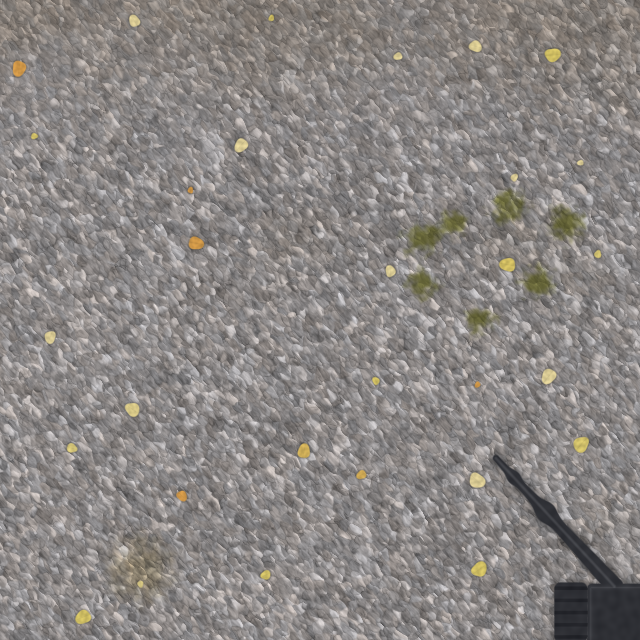
Write a Shadertoy shader that draws this texture.

```glsl
// Grey crushed gravel seen from above, with fallen leaves, moss and a dark tripod.
// Two sizes of soft Voronoi stones are stretched along a diagonal; gradient noise adds
// grit and stains, a jittered grid scatters leaves, distance functions build the tripod.

const float STONES = 84.0;              // coarse stones per canvas height
const float FINE_SCALE = 1.6;           // how much smaller the fine stones are
const vec2  STRETCH = vec2(0.78, 1.22); // frequency along and across the grain
const float GRAIN_ANGLE = -0.85;        // direction of the long side of the stones
const float STONE_LEVEL = 0.562;
const float STONE_CONTRAST = 0.25;
const float GAP_DEPTH = 0.105;
const float LEAF_GRID = 6.0;
const float LEAF_CHANCE = 0.75;
const vec3  STONE_TINT = vec3(1.018, 0.99, 0.985);
const vec3  EARTH_TINT = vec3(0.96, 0.935, 0.895);
const vec3  MOSS = vec3(0.37, 0.37, 0.15);
const vec3  CREAM = vec3(0.88, 0.82, 0.60);
const vec3  YELLOW = vec3(0.84, 0.77, 0.40);
const vec3  ORANGE = vec3(0.84, 0.61, 0.29);
const vec3  PLASTIC = vec3(0.18, 0.185, 0.205);

vec2 hash2(vec2 cell) {
    uvec2 q = uvec2(ivec2(cell) + 4096) * 1664525u + 1013904223u;
    for (int i = 0; i < 2; i++) {
        q.x += q.y * 1664525u;
        q.y += q.x * 1664525u;
        q ^= q >> 16u;
    }
    return vec2(q) / 4294967295.0;
}

mat2 rotation(float a) { return mat2(cos(a), -sin(a), sin(a), cos(a)); }

float cornerSlope(vec2 cell, vec2 offset) {
    float a = 6.2832 * hash2(cell).x;
    return dot(vec2(cos(a), sin(a)), offset);
}

float gradientNoise(vec2 p) {
    vec2 i = floor(p), f = p - i, e = vec2(1.0, 0.0);
    vec2 u = f * f * f * (f * (f * 6.0 - 15.0) + 10.0);
    return mix(mix(cornerSlope(i, f), cornerSlope(i + e, f - e), u.x),
               mix(cornerSlope(i + e.yx, f - e.yx), cornerSlope(i + 1.0, f - 1.0), u.x), u.y);
}

// x: blended stone tone, y: blended stone hue, z: distance into the stone from its gap
vec3 stones(vec2 p) {
    vec2 cell = floor(p), sum = vec2(0.0);
    float nearest = 9.0, second = 9.0, total = 0.0;
    for (int y = -1; y <= 1; y++)
    for (int x = -1; x <= 1; x++) {
        vec2 c = cell + vec2(x, y);
        vec2 toStone = c + hash2(c) - p;
        vec2 look = hash2(c + 317.0);
        float d = length(toStone);
        float weight = exp(-9.0 * d * d);
        // one flank of each stone catches more light
        sum += weight * vec2(look.x - 0.45 * toStone.y, look.y);
        total += weight;
        second = min(second, max(nearest, d));
        nearest = min(nearest, d);
    }
    return vec3(sum / total, second - nearest);
}

// Stone tone around zero with soft gaps, some of them filled with dust
float stoneTone(vec3 s, float dust) {
    float gap = 1.0 - smoothstep(-0.1, 0.42, s.z);
    return (s.x - 0.5) * STONE_CONTRAST + 0.12 * smoothstep(0.72, 0.98, s.x) - GAP_DEPTH * gap * dust;
}

vec3 gravel(vec2 uv) {
    vec2 p = rotation(GRAIN_ANGLE) * uv * STRETCH * STONES;
    vec2 q = p + 0.55 * vec2(gradientNoise(p * 0.9), gradientNoise(p * 0.9 + 57.0));
    vec3 coarse = stones(q), fine = stones(q * FINE_SCALE + 40.0);
    float broad = gradientNoise(uv * 4.0 + 11.0) + 0.5 * gradientNoise(uv * 9.0);
    float sandy = smoothstep(0.65, 1.05, uv.y + 0.25 * broad);
    float dust = clamp(0.9 + 1.3 * gradientNoise(p * 0.7 + 23.0), 0.2, 1.4);
    float mixing = smoothstep(-0.15, 0.35, gradientNoise(p * 0.6 + 80.0) + 0.2 * sandy);
    float tone = mix(stoneTone(coarse, dust), stoneTone(fine, dust), 0.2 + 0.6 * mixing);
    tone += 0.10 * gradientNoise(p * vec2(0.9, 1.9)) + 0.07 * gradientNoise(p * vec2(2.0, 3.6));
    tone += 0.05 * gradientNoise(p * 0.4);
    float level = STONE_LEVEL + tone * mix(1.0, 0.75, sandy) + 0.022 * broad - 0.018 * sandy;
    vec3 tint = STONE_TINT + (coarse.y - 0.5) * vec3(0.04, 0.0, -0.04);
    float earth = smoothstep(0.15, 0.6, 0.6 * sandy - 0.7 * broad);
    return level * tint * mix(vec3(1.0), EARTH_TINT, earth);
}

// Small moss tufts in a loose cluster, plus one pale ochre stain
vec3 addMoss(vec3 color, vec2 uv) {
    float ragged = gradientNoise(uv * 48.0) + 0.6 * gradientNoise(uv * 110.0);
    float cover = 0.0;
    for (int i = 0; i < 7; i++) {
        vec2 h = hash2(vec2(i, 91));
        vec2 center = vec2(0.66 + 0.045 * float(i % 6), 0.48 + 0.2 * h.y);
        float d = length((uv - center) * vec2(1.0, 1.15)) / mix(0.024, 0.042, h.x);
        cover = max(cover, 1.0 - smoothstep(0.2, 1.2, d + 0.65 * ragged));
    }
    color = mix(color, MOSS * (0.5 + 0.9 * color.g), 0.8 * cover);
    float stain = 1.0 - smoothstep(0.01, 0.07, length(uv - vec2(0.22, 0.11)) + 0.02 * ragged);
    return mix(color, color * vec3(0.98, 0.91, 0.72), 0.7 * stain);
}

vec3 addLeaf(vec3 color, vec2 uv, float soft) {
    vec2 cell = floor(uv * LEAF_GRID);
    vec2 place = hash2(cell + 700.0), kind = hash2(cell + 1300.0), turn = hash2(cell + 1900.0);
    if (turn.y > LEAF_CHANCE) return color;
    vec2 q = rotation(6.2832 * turn.x) * (uv - (cell + 0.15 + 0.7 * place) / LEAF_GRID);
    float radius = mix(0.005, 0.015, kind.x);
    float angle = atan(q.y, q.x);
    float rim = radius * (0.9 + 0.12 * cos(angle) + 0.08 * sin(3.0 * angle + 9.0 * kind.y));
    float d = length(q * vec2(1.0, 1.2)) - rim;
    vec3 leaf = mix(mix(CREAM, YELLOW, smoothstep(0.3, 0.7, kind.y)), ORANGE, smoothstep(0.8, 0.9, kind.y));
    leaf *= 0.97 + 0.16 * gradientNoise(uv * 160.0) - 0.06 * exp(-abs(q.y) * 900.0);
    color *= 1.0 - 0.18 * (1.0 - smoothstep(0.0, 0.004, d));
    return mix(color, leaf, 1.0 - smoothstep(-soft, soft, d));
}

float roundBox(vec2 p, vec2 halfSize, float r) {
    vec2 q = abs(p) - halfSize + r;
    return length(max(q, 0.0)) + min(max(q.x, q.y), 0.0) - r;
}

vec3 addTripod(vec3 color, vec2 uv, float soft) {
    vec2 tip = vec2(0.775, 0.284), arm = vec2(0.185, -0.2);
    float along = clamp(dot(uv - tip, arm) / dot(arm, arm), 0.0, 1.0);
    float across = length(uv - tip - arm * along);
    float bulge = (along - 0.42) * 16.0, collar = (along - 0.15) * 25.0;
    float leg = across - mix(0.005, 0.014, along) - 0.007 * exp(-bulge * bulge) - 0.004 * exp(-collar * collar);
    float body = roundBox(uv - vec2(0.967, 0.035), vec2(0.05, 0.053), 0.008);
    float knob = roundBox(uv - vec2(0.892, 0.043), vec2(0.026, 0.047), 0.01);
    float d = min(leg, min(body, knob));
    vec3 plastic = PLASTIC + 0.035 * gradientNoise(uv * 70.0);
    plastic += 0.07 * exp(-abs(body + 0.006) * 500.0) + 0.09 * (1.0 - smoothstep(0.0, 0.004, across));
    plastic -= 0.05 * smoothstep(0.3, 0.9, sin(uv.y * 330.0)) * step(knob, 0.0);
    color *= 1.0 - 0.2 * (1.0 - smoothstep(0.0, 0.012, d));
    return mix(color, plastic, 1.0 - smoothstep(-soft, soft, d));
}

void mainImage(out vec4 fragColor, in vec2 fragCoord) {
    vec2 uv = fragCoord / iResolution.y;
    float soft = max(0.0016, 1.0 / iResolution.y);
    vec3 color = addMoss(gravel(uv), uv);
    color = addLeaf(color, uv, soft);
    color = addTripod(color, uv, soft);
    fragColor = vec4(clamp(color, 0.0, 1.0), 1.0);
}
```
